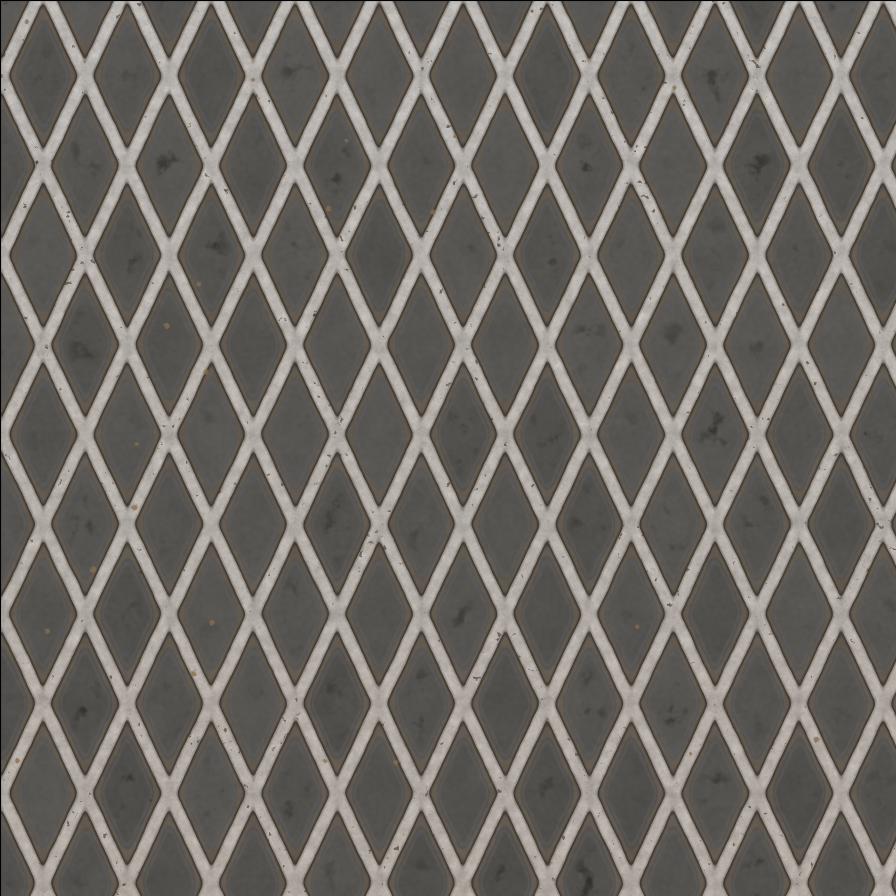
Give the GLSL for this texture, as a Shadertoy shader.

```glsl
// Worn metal lattice: pale diagonal bars cross over dark recessed diamond panels.
// Two skewed coordinates count the bars; their fractions give bar distance and
// panel shape, while gradient noise adds mottling, pits, smudges and grit.

vec2 hash2(vec2 p) {
    vec3 h = fract(vec3(p.xyx) * vec3(0.1031, 0.1030, 0.0973));
    h += dot(h, h.yzx + 33.33);
    return fract((h.xx + h.yz) * h.zy);
}

float cornerSlope(vec2 cell, vec2 offset) {
    return dot(hash2(cell) * 2.0 - 1.0, offset);
}

float gradientNoise(vec2 p) {
    vec2 i = floor(p), f = p - i;
    vec2 s = f * f * f * (f * (f * 6.0 - 15.0) + 10.0);
    vec2 e = vec2(1.0, 0.0);
    return mix(mix(cornerSlope(i, f), cornerSlope(i + e, f - e), s.x),
               mix(cornerSlope(i + e.yx, f - e.yx), cornerSlope(i + 1.0, f - 1.0), s.x), s.y);
}

float fractalNoise(vec2 p) {
    float sum = 0.0, amplitude = 1.0;
    for (int i = 0; i < 4; i++) {
        sum += amplitude * gradientNoise(p);
        p = mat2(1.6, 1.2, -1.2, 1.6) * p + 17.3;
        amplitude *= 0.5;
    }
    return sum;
}

float smoothMin(float a, float b, float k) {
    float h = max(k - abs(a - b), 0.0) / k;
    return min(a, b) - h * h * k * 0.25;
}

// Recessed panel; q is the skewed offset from the cell centre, side length 1
vec3 panelColor(vec2 uv, vec2 q, vec2 cell, float barDistance) {
    vec2 r = abs(q);
    float cloud = fractalNoise(uv * 26.0 + 5.0);
    float grain = fractalNoise(uv * 150.0);
    float inset = length(max(r - 0.22, 0.0)) - 0.13 + 0.018 * fractalNoise(uv * 60.0);

    vec3 rim = vec3(0.385, 0.352, 0.312) + 0.03 * cloud;
    vec3 face = vec3(0.332, 0.324, 0.313) + 0.022 * cloud;
    face += 0.03 * (hash2(cell + 40.0).x - 0.5) + 0.015 * (uv.y - 0.5);

    // Dark smudges gather near the centre, more in some cells
    float smudge = smoothstep(0.08, 0.6, fractalNoise(uv * 42.0 + 31.0));
    face -= 0.13 * smudge * hash2(cell).y * smoothstep(0.4, 0.05, length(q));

    vec3 color = mix(face, rim, smoothstep(-0.015, 0.02, inset));
    float lip = exp(-pow((inset + 0.035) / 0.022, 2.0));
    color = mix(color, vec3(0.355, 0.358, 0.352), 0.6 * lip);
    color *= 1.0 - 0.42 * smoothstep(0.0105, 0.0070, barDistance);
    return color + 0.018 * grain;
}

// Raised bar: pale crown, darker shoulders, rusty pits in patches
vec3 barColor(vec2 uv, float barDistance, float crossing) {
    float mottle = fractalNoise(uv * 75.0 + 9.0);
    vec3 crown = mix(vec3(0.705, 0.675, 0.648), vec3(0.735, 0.720, 0.702), uv.y);
    vec3 color = mix(crown, vec3(0.555, 0.525, 0.495), smoothstep(0.0038, 0.0072, barDistance));
    color += 0.085 * mottle + 0.04 * gradientNoise(uv * 320.0);
    color -= 0.045 * crossing;

    float patches = gradientNoise(uv * 9.0 + 3.0);
    float pits = smoothstep(0.42, 0.66, fractalNoise(uv * 125.0) + 0.35 * patches);
    return mix(color, vec3(0.36, 0.31, 0.27), 0.8 * pits);
}

// Sparse tan and dark grains, one candidate per grid square
vec3 addGrit(vec3 color, vec2 uv, float px) {
    vec2 square = floor(uv * 15.0);
    vec2 kind = hash2(square + 71.0);
    vec2 offset = fract(uv * 15.0) - 0.2 - 0.6 * hash2(square + 13.0);
    float radius = mix(0.0013, 0.0033, kind.y) * (1.0 + 0.6 * gradientNoise(uv * 350.0));
    float grain = smoothstep(px, -px, length(offset / 15.0) - radius) * step(0.84, kind.x);
    vec3 tint = mix(vec3(0.25, 0.21, 0.18), vec3(0.53, 0.43, 0.31), step(0.3, kind.y));
    return mix(color, tint, 0.8 * grain);
}

void mainImage(out vec4 fragColor, in vec2 fragCoord) {
    vec2 uv = fragCoord / iResolution.xy;
    float px = 1.0 / min(iResolution.x, iResolution.y);

    // Bars lie where either skewed coordinate is an integer
    vec2 wobble = vec2(gradientNoise(uv * 28.0), gradientNoise(uv * 28.0 + 50.0));
    vec2 g = (uv + 0.0011 * wobble - vec2(0.0013, 0.1146)) / vec2(0.09375, 0.2002);
    vec2 skew = vec2(g.x + g.y, g.x - g.y);
    vec2 cell = floor(skew);
    vec2 q = skew - cell - 0.5;

    // Distances to both bar families, joined with filleted crossings
    vec2 d = (0.5 - abs(q)) / 11.78;
    float barDistance = smoothMin(d.x, d.y, 0.005) + 0.0005 * gradientNoise(uv * 110.0);
    float crossing = smoothstep(0.013, 0.003, max(d.x, d.y));

    float soft = max(0.7 * px, 0.0006);
    float bar = smoothstep(0.0071 + soft, 0.0071 - soft, barDistance);
    vec3 color = mix(panelColor(uv, q, cell, barDistance), barColor(uv, barDistance, crossing), bar);
    color = addGrit(color, uv, px);

    // Thin dark seam along the left and top sides
    float seam = min(uv.x, 1.0 - uv.y);
    color *= smoothstep(0.0013 - 0.5 * px, 0.0013 + 0.5 * px, seam);
    fragColor = vec4(clamp(color, 0.0, 1.0), 1.0);
}
```
